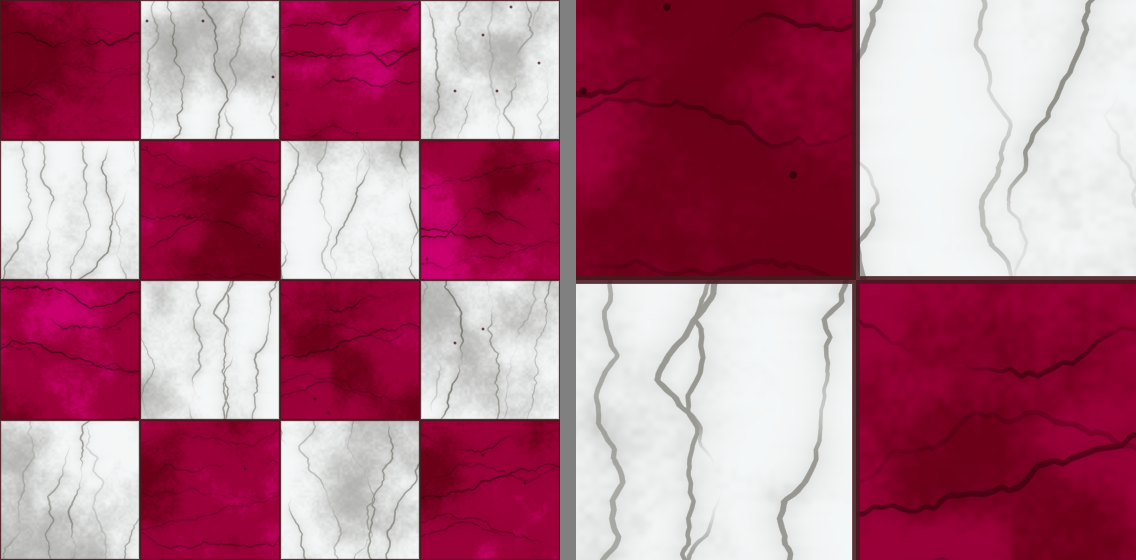
Left: the whole. Right: its middle third, enlarged.
A WebGL 2 fragment shader for this pattern:

```glsl
#version 300 es
precision highp float;
// Checkerboard of marble tiles, crimson and white, with thin dark joints.
// Each tile has its own seed for clouding, jagged veins and tiny pits;
// veins run upright on white and sideways on crimson, ending at the joints.

#define TILES 4.0          // tiles across and down
#define VEINS 5            // veins per tile
#define VEIN_WIDTH 0.006   // half width, in tiles
#define VEIN_SWAY 0.20     // sideways wander, in tiles
#define JOINT_WIDTH 0.009  // half width, in tiles
#define CLOUD_SCALE 1.7    // coarsest clouds per tile
#define GRAIN 0.07         // strength of the fine mottling
#define PIT_CELLS 10.0     // pit sites along a tile
#define PIT_CHANCE 0.015

uniform vec2 u_resolution;
out vec4 fragColor;

const vec3 WHITE_LIGHT = vec3(0.96, 0.97, 0.97);
const vec3 WHITE_SHADE = vec3(0.70, 0.70, 0.69);
const vec3 WHITE_VEIN  = vec3(0.38, 0.37, 0.34);
const vec3 RED_DARK    = vec3(0.43, 0.00, 0.10);
const vec3 RED_MID     = vec3(0.61, 0.00, 0.22);
const vec3 RED_PINK    = vec3(0.80, 0.00, 0.43);
const vec3 RED_VEIN    = vec3(0.20, 0.00, 0.04);
const vec3 JOINT       = vec3(0.27, 0.10, 0.12);

float hash(vec2 p) {
    vec3 q = fract(p.xyx * 0.1031);
    q += dot(q, q.yzx + 33.33);
    return fract((q.x + q.y) * q.z);
}

float noise(vec2 p) {
    vec2 i = floor(p), f = fract(p);
    f = f * f * (3.0 - 2.0 * f);
    return mix(mix(hash(i), hash(i + vec2(1, 0)), f.x),
               mix(hash(i + vec2(0, 1)), hash(i + vec2(1, 1)), f.x), f.y);
}

float clouds(vec2 p) {
    float sum = 0.0, total = 0.0, amp = 1.0;
    for (int i = 0; i < 5; i++) {
        sum += amp * noise(p);
        total += amp;
        amp *= 0.55;
        p = p * 2.1 + 13.7;
    }
    return sum / total;
}

// Sideways offset of a vein: layered straight segments keep it jagged.
float wander(float y, float seed) {
    float x = 0.0, amp = VEIN_SWAY, freq = 2.5;
    for (int i = 0; i < 5; i++) {
        float s = seed + float(i) * 7.1, k = floor(y * freq);
        x += amp * (mix(hash(vec2(k, s)), hash(vec2(k + 1.0, s)), fract(y * freq)) - 0.5);
        amp *= 0.5;
        freq *= 2.1;
    }
    return x;
}

// Vein coverage; q.y runs along the veins.
float veins(vec2 q, float seed, float px) {
    float ink = 0.0;
    for (int i = 0; i < VEINS; i++) {
        float s = seed + float(i) * 17.3;
        float lean = 0.35 * (hash(vec2(s, 2.0)) - 0.5);
        float start = (float(i) + hash(vec2(s, 1.0))) / float(VEINS);
        float x = start + lean * (q.y - 0.5) + wander(q.y, s);
        float slope = lean + (wander(q.y + 0.01, s) - wander(q.y - 0.01, s)) / 0.02;
        float d = abs(q.x - x) / sqrt(1.0 + slope * slope);
        float fade = noise(vec2(q.y * 4.0 + s, s));
        float strength = mix(0.3, 1.0, hash(vec2(s, 3.0))) * smoothstep(0.05, 0.65, fade);
        float width = VEIN_WIDTH * mix(0.5, 1.3, fade);
        float core = 1.0 - smoothstep(width - px, width + px, d);
        ink = max(ink, strength * max(core, 0.22 * exp(-d * 28.0)));
    }
    return ink;
}

// Sparse round pits, one possible per cell.
float pits(vec2 p, vec2 seed, float px) {
    vec2 cell = floor(p * PIT_CELLS);
    float d = length(fract(p * PIT_CELLS) - 0.5) / PIT_CELLS;
    float present = step(1.0 - PIT_CHANCE, hash(cell + seed));
    return present * (1.0 - smoothstep(0.009 - px, 0.009 + px, d));
}

void main() {
    vec2 grid = gl_FragCoord.xy / u_resolution * TILES;
    vec2 tile = floor(grid), p = fract(grid);
    float px = TILES / min(u_resolution.x, u_resolution.y);
    bool red = mod(tile.x + tile.y, 2.0) > 0.5;
    vec2 seed = floor(100.0 * vec2(hash(tile + 3.0), hash(tile + 41.0)));

    // Clouded stone with fine mottling
    float cloud = clouds(p * CLOUD_SCALE + seed);
    cloud += GRAIN * (noise(p * 55.0 + seed) - 0.5);
    float tone = 0.46 + 1.6 * (cloud - 0.5) + 0.3 * (hash(tile + 9.0) - 0.5);
    vec3 redStone = mix(RED_DARK, RED_MID, smoothstep(0.0, 0.45, tone));
    redStone = mix(redStone, RED_PINK, smoothstep(0.55, 0.95, tone));
    vec3 whiteStone = mix(WHITE_LIGHT, WHITE_SHADE, smoothstep(0.35, 0.85, cloud));
    vec3 color = red ? redStone : whiteStone;

    // Veins and pits
    float ink = veins(red ? p.yx : p, seed.x + seed.y, px);
    color = mix(color, red ? RED_VEIN : WHITE_VEIN, 0.75 * ink);
    color = mix(color, RED_VEIN, 0.8 * pits(p, seed, px));

    // Joints, shared by neighbouring tiles
    vec2 edge = min(p, 1.0 - p);
    float d = min(edge.x, edge.y);
    float joint = 1.0 - smoothstep(JOINT_WIDTH - 0.5 * px, JOINT_WIDTH + 0.5 * px, d);
    fragColor = vec4(mix(color, JOINT, 0.88 * joint), 1.0);
}
```
